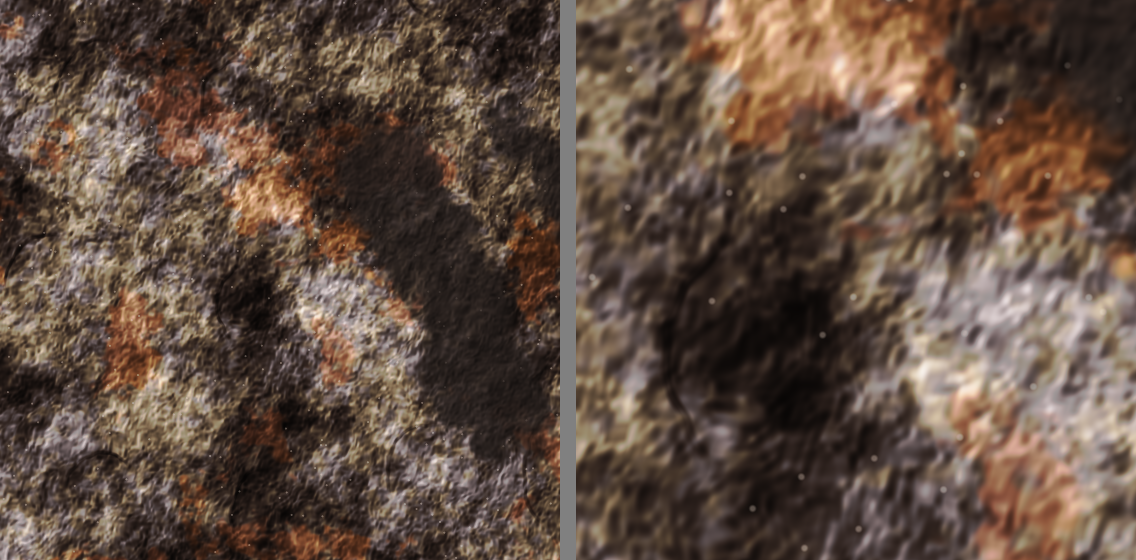
Left, the full canvas; right, a detail of the centre.
A Shadertoy shader for this texture:

```glsl
float hash(vec2 p) {
    vec3 q = fract(vec3(p.xyx) * 0.1031);
    q += dot(q, q.yzx + 33.33);
    return fract((q.x + q.y) * q.z);
}

float noise(vec2 p) {
    vec2 cell = floor(p), f = fract(p);
    f = f * f * (3.0 - 2.0 * f);
    float low = mix(hash(cell), hash(cell + vec2(1, 0)), f.x);
    float high = mix(hash(cell + vec2(0, 1)), hash(cell + vec2(1, 1)), f.x);
    return mix(low, high, f.y);
}

float fbm(vec2 p, int octaves, float gain) {
    float sum = 0.0, total = 0.0, weight = 1.0;
    for (int i = 0; i < octaves; i++) {
        sum += weight * noise(p + 40.0);
        total += weight;
        weight *= gain;
        p = mat2(1.6, 1.2, -1.2, 1.6) * p + 17.3;
    }
    return sum / total;
}

// Fine mineral grain, slightly stretched along a steep diagonal
float grainAt(vec2 uv) {
    vec2 along = vec2(0.45, 0.89);
    vec2 across = vec2(0.89, -0.45);
    return fbm(vec2(dot(uv, across) * 52.0, dot(uv, along) * 36.0), 3, 0.8);
}

float segmentDistance(vec2 p, vec2 a, vec2 b) {
    vec2 pa = p - a, ba = b - a;
    return length(pa - ba * clamp(dot(pa, ba) / dot(ba, ba), 0.0, 1.0));
}

// Broken arcs of flaked rock: x is the thin crack, y the shade inside it
vec2 flakes(vec2 uv) {
    vec2 p = uv * 3.2, cell = floor(p), result = vec2(0);
    for (int j = -1; j <= 1; j++)
    for (int i = -1; i <= 1; i++) {
        vec2 id = cell + vec2(i, j) + 20.0;
        vec2 centre = id - 20.0 + 0.25 + 0.5 * vec2(hash(id), hash(id + 7.7));
        vec2 d = p - centre;
        float radius = mix(0.2, 0.36, hash(id + 3.1));
        float turn = 2.6 + 1.8 * (hash(id + 5.9) - 0.5);
        float facing = dot(normalize(d + 1e-4), vec2(cos(turn), sin(turn)));
        float inside = radius - length(d * vec2(1.1, 0.9));
        float arc = smoothstep(0.35, 0.85, facing);
        float crack = 1.0 - smoothstep(0.004, 0.018, abs(inside));
        float shade = smoothstep(-0.01, 0.01, inside) * exp(-max(inside, 0.0) * 14.0);
        result = max(result, arc * vec2(crack, shade));
    }
    return result;
}

void mainImage(out vec4 fragColor, in vec2 fragCoord) {
    vec2 uv = fragCoord / iResolution.y;
    vec2 warp = vec2(fbm(uv * 13.0, 4, 0.6), fbm(uv * 13.0 + 60.0, 4, 0.6)) - 0.5;
    vec2 p = uv + 0.05 * warp;

    // Brightness from broad patches, grain and its relief
    float patches = fbm(p * 6.5 + 3.0, 5, 0.6);
    float grain = grainAt(uv + 0.02 * warp);
    float relief = grain - grainAt(uv + 0.02 * warp + vec2(-0.003, 0.004));
    float tone = 0.275 * exp(3.5 * (patches - 0.5) + 2.5 * (grain - 0.5) + 1.5 * relief);

    // Soot spots and flake edges
    float soot = smoothstep(0.58, 0.72, fbm(p * 9.0 + 81.0, 4, 0.5));
    tone *= 1.0 - 0.5 * soot;
    vec2 flake = flakes(uv + 0.025 * warp);
    tone *= (1.0 - 0.5 * flake.x) * (1.0 - 0.35 * flake.y);

    // Grey-violet stone drifting into olive brown
    float hue = 0.6 * fbm(p * 8.0 + 120.0, 4, 0.6) + 0.4 * fbm(uv * 60.0 + 9.0, 2, 0.7);
    vec3 tint = mix(vec3(1.12, 0.96, 0.97), vec3(1.24, 0.99, 0.74), smoothstep(0.36, 0.6, hue));
    tint = mix(vec3(1.28, 0.93, 0.80), tint, smoothstep(0.08, 0.3, tone));

    // Rust blooms
    float rustField = fbm(p * 8.5 + 200.0, 4, 0.5) + 0.25 * (fbm(uv * 55.0 + 30.0, 2, 0.7) - 0.5);
    float rust = smoothstep(0.6, 0.72, rustField);
    vec3 rustTint = mix(vec3(1.6, 0.83, 0.38), vec3(1.5, 0.82, 0.62), noise(uv * 12.0 + 50.0));
    tint = mix(tint, rustTint, 0.85 * rust);
    tone = mix(tone, 0.06 + tone, rust);
    vec3 color = tint * tone;

    // Charred diagonal veins
    vec2 q = uv + 0.11 * warp;
    float vein = segmentDistance(q, vec2(0.69, 0.69), vec2(0.9, 0.27)) - 0.085;
    vein = min(vein, segmentDistance(q, vec2(0.91, 0.78), vec2(1.03, 0.62)) - 0.045);
    float charred = 1.0 - smoothstep(-0.02, 0.022, vein);
    vec3 char = vec3(0.148, 0.120, 0.110) * (0.5 + 0.6 * grain + 0.4 * patches + 0.8 * relief);
    color = mix(color, char, 0.93 * charred);

    // Sparse pale flecks
    vec2 fleckCell = floor(uv * 95.0);
    vec2 offset = fract(uv * 95.0) - 0.3 - 0.4 * vec2(hash(fleckCell + 4.0), hash(fleckCell + 8.0));
    float fleck = step(0.965, hash(fleckCell + 12.0)) * (1.0 - smoothstep(0.08, 0.26, length(offset)));
    color += 0.28 * fleck * (1.0 - 0.7 * charred) * vec3(1.0, 0.92, 0.85);

    // Soft shoulder on the highlights
    color = mix(color, 1.0 - exp(-1.25 * color), smoothstep(0.4, 0.8, color));
    fragColor = vec4(clamp(color, 0.0, 1.0), 1.0);
}
```
